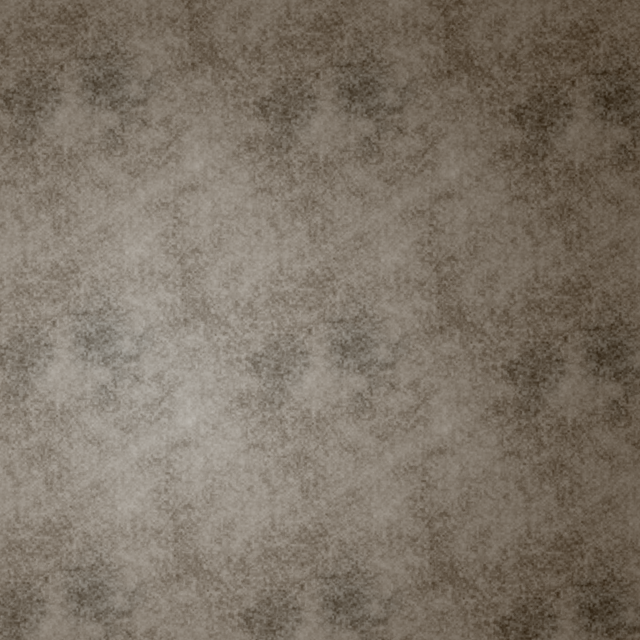
Write a WebGL 1 fragment shader that draws this texture.

```glsl
precision highp float;
// Weathered taupe plaster: repeating mottled grain under a soft off-centre light.

uniform vec2 u_resolution;

const float TILE_SIZE = 0.4;
const vec3 SHADOW_BROWN = vec3(0.37, 0.32, 0.26);
const vec3 LIT_TAUPE = vec3(0.63, 0.60, 0.56);
const vec3 COOL_TINT = vec3(-0.012, 0.0, 0.008);

float hash(vec2 p) {
  return fract(sin(dot(p, vec2(127.1, 311.7))) * 43758.5453);
}

// Value noise that wraps after one tile; cells is the lattice count per tile.
float tileNoise(vec2 p, float cells, float seed) {
  vec2 q = p * cells;
  vec2 f = fract(q);
  vec2 a = mod(floor(q), cells);
  vec2 b = mod(a + 1.0, cells);
  f = f * f * (3.0 - 2.0 * f);
  return mix(mix(hash(a + seed), hash(vec2(b.x, a.y) + seed), f.x),
             mix(hash(vec2(a.x, b.y) + seed), hash(b + seed), f.x), f.y);
}

float tileFbm(vec2 p, float cells, float seed) {
  float sum = 0.0;
  float weight = 0.5;
  for (int i = 0; i < 5; i++) {
    sum += weight * tileNoise(p, cells, seed);
    cells *= 2.0;
    seed += 7.3;
    weight *= 0.62;
  }
  return sum / 1.195;
}

// Soft stain whose distance wraps around the tile edges.
float stain(vec2 p, vec2 center, float radius, float wobble) {
  vec2 d = fract(p - center + 0.5) - 0.5;
  return 1.0 - smoothstep(0.25, 1.3, length(d) / radius + wobble);
}

// Sparse round pale flecks, one candidate in each cell.
float flecks(vec2 p, float cells, float seed) {
  vec2 q = p * cells;
  vec2 id = mod(floor(q), cells) + seed;
  vec2 center = 0.3 + 0.4 * vec2(hash(id), hash(id + 19.7));
  float radius = mix(0.12, 0.3, hash(id + 41.3));
  float dist = length(fract(q) - center);
  float present = step(0.72, hash(id + 63.1));
  return present * (1.0 - smoothstep(radius * 0.4, radius, dist));
}

float spotlight(vec2 uv, vec2 center, float spread) {
  vec2 d = (uv - center) / spread;
  return exp(-dot(d, d));
}

void main() {
  vec2 uv = gl_FragCoord.xy / u_resolution;
  // The tiles drift slightly out of square.
  vec2 p = (uv + vec2(-0.03, 0.03) * (uv.yx - 0.5)) / TILE_SIZE;

  // Broad clouds and dark stains.
  float clouds = tileFbm(p, 4.0, 3.0);
  float patches = tileFbm(p, 12.0, 37.0);
  float wobble = (patches - 0.5) * 2.2;
  float stains = stain(p, vec2(0.42, 0.14), 0.17, wobble)
               + 0.6 * stain(p, vec2(0.12, 0.04), 0.13, wobble);

  // Fine grain, rougher where the surface is worn.
  float grain = 0.6 * tileNoise(p, 128.0, 11.0)
              + 0.4 * tileNoise(p, 76.0, 23.0);
  float wear = smoothstep(0.62, 0.38, clouds * 0.5 + patches * 0.5);
  float roughness = mix(0.4, 0.75, wear) + 0.2 * stains;
  float pits = smoothstep(0.56, 0.78, tileNoise(p, 90.0, 53.0));
  float specks = flecks(p, 28.0, 5.0) + 0.7 * flecks(p, 60.0, 83.0);

  // Combine the relief with the light.
  float tone = mix(-0.07, 1.0, spotlight(uv, vec2(0.25, 0.4), 0.56));
  tone += (clouds - 0.5) * 0.5 + (patches - 0.5) * 0.55;
  tone += (grain - 0.5) * roughness;
  tone -= pits * (0.05 + 0.12 * wear) + stains * 0.16;
  tone += specks * 0.09 + 0.03;

  vec3 color = mix(SHADOW_BROWN, LIT_TAUPE, tone);
  float glow = spotlight(uv, vec2(0.24, 0.4), 0.16);
  color += COOL_TINT * (stains + 0.5 * glow);
  gl_FragColor = vec4(clamp(color, 0.0, 1.0), 1.0);
}
```
